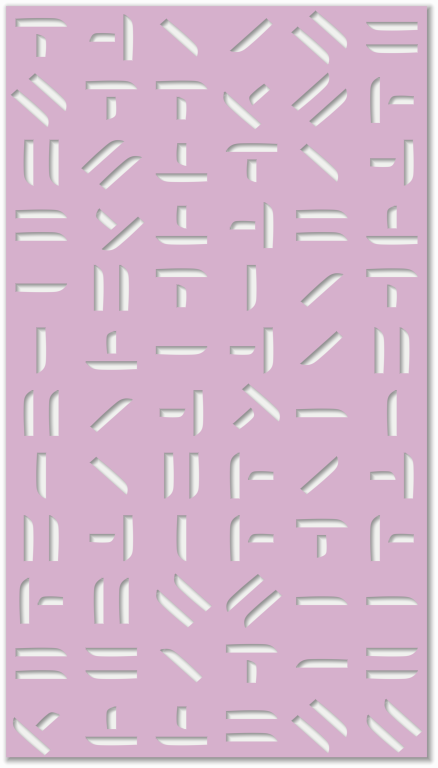
This pattern is drawn by a WebGL 1 fragment shader. Its source:

```glsl
precision highp float;
uniform vec2 u_resolution;

float hash(vec2 cell, float seed) {
  vec3 v = fract(vec3(cell.xyx + seed * 7.31) * vec3(0.1031, 0.1130, 0.0973));
  v += dot(v, v.yzx + 33.33);
  return fract((v.x + v.y) * v.z);
}

float box(vec2 p, vec2 halfSize) {
  vec2 d = abs(p) - halfSize;
  return length(max(d, 0.0)) + min(max(d.x, d.y), 0.0);
}

// Knife-like slot: square on the left, its upper edge curving down to a tip on the right
float blade(vec2 p, float halfLength) {
  float taper = 0.72 * halfLength;
  float t = clamp((p.x - halfLength + taper) / taper, 0.0, 1.0);
  float top = 0.058 + 0.012 * cos(1.5 * p.x / halfLength) - 0.11 * t * t * t * t;
  float slope = 0.44 * t * t * t / taper;
  float upper = (p.y - top) / sqrt(1.0 + slope * slope);
  return max(abs(p.x) - halfLength, max(-p.y - 0.068, upper));
}

// One, two parallel, or a T of blades, turned by eighths of a circle
float glyph(vec2 p, vec2 cell) {
  float kind = floor(3.0 * hash(cell, 1.0));
  float diagonal = step(hash(cell, 2.0), kind > 1.5 ? 0.14 : 0.42);
  float angle = 1.5707963 * (floor(4.0 * hash(cell, 3.0)) + 0.5 * diagonal);
  float c = cos(angle), s = sin(angle);
  p = vec2(c * p.x + s * p.y, c * p.y - s * p.x);
  if (hash(cell, 4.0) < 0.18) p.x = -p.x;

  if (kind < 0.5) return blade(p, 0.365);
  if (kind < 1.5) {
    return min(blade(p - vec2(0.0, 0.18), 0.365), blade(p + vec2(0.0, 0.18), 0.365));
  }
  vec2 stem = vec2(p.y + 0.13, p.x);
  if (hash(cell, 5.0) < 0.5) stem.x = -stem.x;
  return min(blade(p - vec2(0.0, 0.24), 0.365), blade(stem, 0.18));
}

void main() {
  vec2 p = gl_FragCoord.xy / u_resolution.y;
  float pixel = 1.0 / u_resolution.y;
  vec2 panelCenter = vec2(0.282, 0.503);
  vec2 panelHalf = vec2(0.274, 0.489);

  // Backing sheet with the panel's soft drop shadow
  float drop = box(p - panelCenter - vec2(0.003, -0.003), panelHalf);
  vec3 color = mix(vec3(0.99), vec3(0.52), smoothstep(0.009, -0.006, drop));

  // Six by twelve cells
  vec2 grid = ((p - panelCenter) / panelHalf * 0.5 + 0.5) * vec2(6.0, 12.0);
  vec2 cell = floor(grid);
  vec2 q = fract(grid) - 0.5;
  float cut = glyph(q, cell);

  // Inner shadow falls from the upper left
  float depth = -glyph(q + vec2(-0.036, 0.042), cell);
  vec3 hollow = mix(vec3(0.57), vec3(0.94, 0.945, 0.935), smoothstep(-0.055, 0.05, depth));

  float cellPixel = pixel * 6.0 / panelHalf.y;
  float opening = smoothstep(0.7 * cellPixel, -0.7 * cellPixel, cut);
  vec3 panel = mix(vec3(0.84, 0.69, 0.80), hollow, opening);
  float cover = smoothstep(0.7 * pixel, -0.7 * pixel, box(p - panelCenter, panelHalf));
  gl_FragColor = vec4(mix(color, panel, cover), 1.0);
}
```
